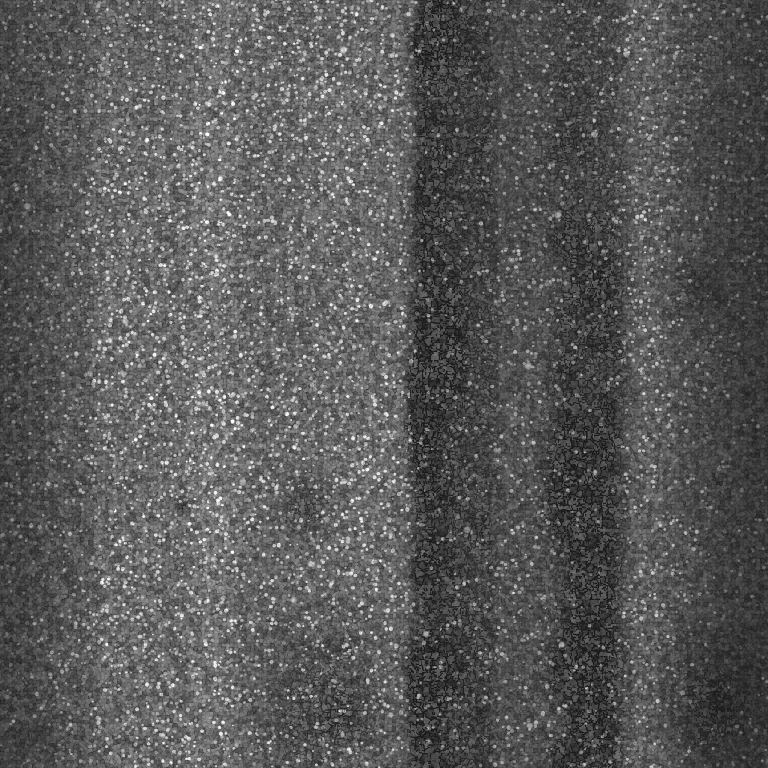
Give the GLSL for this texture, as a Shadertoy shader.

```glsl
// Worn asphalt: fine grey grit with pale chips, shaded by soft vertical wheel bands.
// Cellular noise at two scales makes grit and coarse stones; a wear mask of bands
// and round patches exposes the stones with dark gaps between them.

float hash(vec2 p) {
    return fract(sin(dot(p, vec2(127.1, 311.7))) * 43758.5);
}

vec2 hash2(vec2 p) {
    return vec2(hash(p), hash(p + 57.3));
}

float valueNoise(vec2 p) {
    vec2 i = floor(p), f = fract(p);
    f = f * f * (3.0 - 2.0 * f);
    return mix(mix(hash(i), hash(i + vec2(1, 0)), f.x),
               mix(hash(i + vec2(0, 1)), hash(i + vec2(1, 1)), f.x), f.y);
}

float fbm(vec2 p) {
    float sum = 0.0, gain = 0.53;
    for (int i = 0; i < 4; i++) {
        sum += gain * valueNoise(p);
        p = p * 2.1 + 17.3;
        gain *= 0.5;
    }
    return sum;
}

// x: distance to nearest seed, y: gap to the second nearest, z: cell tone
vec3 cells(vec2 p) {
    vec2 base = floor(p);
    float near = 9.0, second = 9.0, tone = 0.0;
    for (int y = -1; y <= 1; y++)
    for (int x = -1; x <= 1; x++) {
        vec2 id = base + vec2(x, y);
        float d = length(id + 0.1 + 0.8 * hash2(id) - p);
        if (d < near) {
            second = near;
            near = d;
            tone = hash(id + 91.7);
        } else second = min(second, d);
    }
    return vec3(near, second - near, tone);
}

// Round pale chips; returns coverage times chip brightness
float chips(vec2 p, float density, float blur) {
    vec2 base = floor(p);
    float light = 0.0;
    for (int y = -1; y <= 1; y++)
    for (int x = -1; x <= 1; x++) {
        vec2 id = base + vec2(x, y);
        float present = step(hash(id + 33.1), density);
        float size = mix(0.22, 0.52, hash(id + 71.9));
        float d = length((id + hash2(id + 5.5) - p) * vec2(1.0, 0.85 + 0.4 * hash(id)));
        float cover = 1.0 - smoothstep(size - blur, size + blur, d);
        light = max(light, present * cover * mix(0.35, 1.0, hash(id + 12.4)));
    }
    return light;
}

float band(float x, float left, float right, float soft) {
    return smoothstep(left - soft, left + soft, x)
         * (1.0 - smoothstep(right - soft, right + soft, x));
}

float patchAt(vec2 p, vec2 center, vec2 radius) {
    vec2 q = (p - center) / radius;
    return exp(-dot(q, q));
}

// Broad brightness across the road
float roadShade(float x) {
    float shade = mix(0.245, 0.31, smoothstep(0.0, 0.1, x));
    shade += 0.065 * smoothstep(0.1, 0.14, x);
    shade += 0.045 * band(x, 0.25, 0.305, 0.02);
    shade -= 0.05 * smoothstep(0.51, 0.55, x);
    shade += 0.025 * band(x, 0.8, 0.87, 0.025);
    return shade - 0.11 * smoothstep(0.82, 1.0, x);
}

float wearMask(vec2 p) {
    float rough = fbm(p * vec2(22.0, 16.0));
    float x = p.x + 0.03 * (rough - 0.5);
    float wear = band(x, 0.536, 0.645, 0.012) * mix(1.0, 0.7, smoothstep(0.56, 0.64, x));
    float height = mix(0.95, 0.6, smoothstep(0.55, 0.9, p.y));
    wear += height * band(x, 0.72, 0.815, 0.022);
    wear += 0.3 * band(x, 0.645, 0.72, 0.02);
    wear += 0.85 * patchAt(p, vec2(0.42, 0.08), vec2(0.085, 0.12));
    wear += 0.9 * patchAt(p, vec2(0.93, 0.09), vec2(0.06, 0.09));
    wear += 0.6 * patchAt(p, vec2(0.40, 0.34), vec2(0.04, 0.04));
    wear += 0.55 * patchAt(p, vec2(0.91, 0.62), vec2(0.04, 0.05));
    wear += 0.7 * patchAt(p, vec2(0.24, 0.34), vec2(0.014, 0.012));
    wear += 0.5 * patchAt(p, vec2(0.05, 0.04), vec2(0.03, 0.02));
    return clamp(wear * (0.55 + 0.85 * rough), 0.0, 1.0);
}

void mainImage(out vec4 fragColor, in vec2 fragCoord) {
    vec2 p = fragCoord / iResolution.xy;
    float pixel = 1.0 / iResolution.y;
    float wear = wearMask(p);
    float shade = roadShade(p.x) * (0.93 + 0.14 * fbm(p * vec2(9.0, 5.0)));

    // Fine grit
    vec3 grit = cells(p * 190.0);
    float fine = valueNoise(p * 420.0) - 0.5;
    float fresh = shade * (0.68 + 0.52 * grit.z + 0.4 * fine
                + 0.2 * smoothstep(0.0, 0.4, grit.y));

    // Exposed stones and their dark joints
    vec3 stone = cells(p * 105.0 + 0.6 * (hash2(floor(p * 260.0)) - 0.5));
    float face = shade * (0.62 + 0.5 * stone.z + 0.35 * fine + 0.25 * (grit.z - 0.5));
    float worn = mix(0.1, face, smoothstep(0.02, 0.32, stone.y));
    float grey = mix(fresh, worn, wear);

    // Pale chips, sparser on worn and shaded strips
    float density = smoothstep(0.12, 0.45, shade) * mix(0.32, 0.13, wear);
    float blur = max(0.12, 0.6 * pixel * 185.0);
    float sparkle = chips(p * 185.0, density, blur);
    sparkle = max(sparkle, 0.9 * chips(p * 95.0 + 40.0, 0.012, 0.15));
    grey += sparkle * mix(0.25, 0.5, smoothstep(0.2, 0.42, shade));

    fragColor = vec4(vec3(clamp(grey, 0.0, 1.0)), 1.0);
}
```
